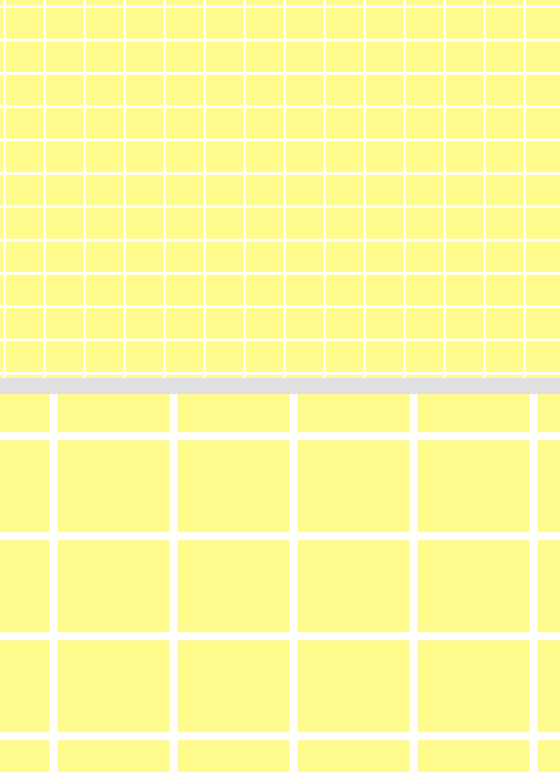
Top: the whole. Bottom: its middle third, enlarged.
This pattern is drawn by a WebGL 1 fragment shader. Its source:

```glsl
precision highp float;
// Plain white grid on pale yellow: 14 columns and about 11 rows of wide cells.
// Each axis measures the distance to its nearest line, in units of canvas width,
// and turns it into smooth pixel coverage.

uniform vec2 u_resolution;

// Distance from p to the nearest grid line on each axis.
vec2 gridDistance(vec2 p, vec2 cell, vec2 firstLine) {
    vec2 phase = fract((p - firstLine) / cell + 0.5) - 0.5;
    return abs(phase) * cell;
}

void main() {
    float pixel = 1.0 / u_resolution.x;
    vec2 p = gl_FragCoord.xy * pixel;

    // Cells are slightly wider than tall.
    vec2 cell = vec2(1.0 / 14.0, 1.0 / 16.8);
    vec2 distanceToLine = gridDistance(p, cell, vec2(0.0080, 0.0082));

    // Antialiased bands of equal width in both directions.
    vec2 coverage = clamp((0.00238 - distanceToLine) / pixel + 0.5, 0.0, 1.0);
    float line = max(coverage.x, coverage.y);

    vec3 yellow = vec3(1.0, 0.98, 0.55);
    vec3 white = vec3(1.0);
    gl_FragColor = vec4(mix(yellow, white, line), 1.0);
}
```
